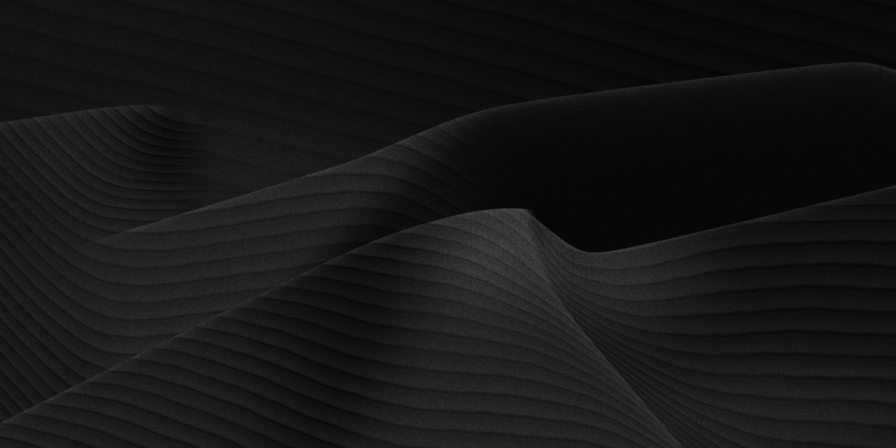
This background is drawn by a Shadertoy shader. Its source:

```glsl
// Dark sand dunes at night, painted back to front as five overlapping layers.
// Each crest is a line with rounded bends; ripples are thin contours of a bent
// height field, wobbled by layered sines and dusted with cellular grain.

// Rounded ramp: 0 left of c, slope 1 right of c, softened over width w
float bend(float x, float c, float w) {
    float d = x - c;
    return 0.5 * (d + sqrt(d * d + w * w));
}

float hash(vec2 cell) {
    vec3 q = fract(vec3(cell.xyx) * 0.1031);
    q += dot(q, q.yzx + 33.33);
    return fract((q.x + q.y) * q.z);
}

float wobble(vec2 p) {
    return sin(p.x * 9.0 + p.y * 5.0) * 0.5
         + sin(p.x * 23.0 - p.y * 17.0) * 0.2
         + sin(p.x * 71.0 + p.y * 43.0) * 0.12;
}

// Narrow dark groove beside a lit lip, its strength varying line by line
float ripple(float height, float frequency, vec2 p) {
    float t = height * frequency + 0.15 * wobble(p);
    float f = fract(t);
    float groove = smoothstep(0.0, 0.1, f) * (1.0 - smoothstep(0.12, 0.26, f));
    float lip = smoothstep(0.16, 0.3, f) * (1.0 - smoothstep(0.3, 1.0, f));
    float strength = 0.65 + 0.6 * hash(vec2(floor(t), 7.0));
    return (lip - 0.75 * groove) * strength - 0.22;
}

float glow(vec2 p, vec2 center, vec2 size) {
    vec2 d = (p - center) / size;
    return exp(-dot(d, d));
}

float rim(float depth, float width) {
    return exp(-max(depth, 0.0) / width);
}

// Crest heights
float leftCrest(float x) {
    return 0.729 + 0.165 * x - 0.75 * bend(x, 0.37, 0.08);
}

float middleCrest(float x) {
    return 0.398 + 0.31 * x + 0.15 * bend(x, 0.8, 0.05)
         - 0.34 * bend(x, 1.06, 0.1) - 0.45 * bend(x, 1.93, 0.04);
}

float frontCrest(float x) {
    return 0.057 + 0.5 * x - 0.2 * bend(x, 0.85, 0.1) - 0.45 * bend(x, 1.1, 0.1);
}

float rightCrest(float x) {
    float saddle = 0.43 + 0.24 * (x - 1.35) + 1.1 * bend(-x, -1.3, 0.04);
    return min(saddle, frontCrest(x) + bend(x, 1.3, 0.02));
}

// Right-hand edge of the front dune, as x for a given y
float frontEdge(float y) {
    return 1.172 + 0.25 * (0.536 - y) + 0.62 * bend(-y, -0.35, 0.06);
}

// Surface brightness of each layer
float plainShade(vec2 p) {
    float base = mix(0.077, 0.036, smoothstep(0.5, 1.9, p.x + 0.3 * p.y));
    base += 0.03 * glow(p, vec2(0.6, 0.62), vec2(0.3, 0.12));
    return base + 0.011 * ripple(p.y + 0.25 * p.x, 17.0, p * 0.4);
}

float valleyRipple(vec2 p, float turn) {
    float flow = -1.2 * p.x + 1.45 * bend(p.x, turn, 0.12) - bend(p.x, 0.88, 0.15);
    return ripple(p.y - flow, 26.0, p);
}

float leftShade(vec2 p) {
    float base = 0.088 + 0.035 * glow(p, vec2(0.28, 0.38), vec2(0.2, 0.18));
    base += 0.025 * glow(p, vec2(0.15, 0.68), vec2(0.12, 0.1));
    base -= 0.045 * glow(p, vec2(0.4, 0.68), vec2(0.09, 0.12));
    float turn = 0.2 + 0.28 * smoothstep(0.46, 0.9, p.y);
    return base + 0.028 * valleyRipple(p, turn);
}

float middleShade(vec2 p, float depth) {
    float terminator = 0.75 + 0.96 * (p.y - 0.427);
    float lit = 1.0 - smoothstep(-0.11, 0.07, p.x - terminator);
    float shadow = 0.028 + 0.05 * rim(depth, 0.06)
                 + 0.025 * glow(p, vec2(0.95, 0.55), vec2(0.13, 0.16));
    float strength = 0.014 * (1.0 - smoothstep(0.95, 1.15, p.x)) + 0.016 * lit;
    return mix(shadow, 0.13, lit) + strength * valleyRipple(p, 0.2);
}

float rightShade(vec2 p, float side) {
    float rise = 0.18 * (1.0 - exp(-4.0 * max(p.x - 1.27, 0.0)));
    float fan = 0.2 * exp(-14.0 * max(side, 0.0));
    float flow = rise * clamp(p.y / 0.5, 0.0, 1.0) + fan - 0.04 * p.x;
    float base = 0.062 + 0.1 * glow(p, vec2(1.37, 0.39), vec2(0.19, 0.13));
    base += 0.055 * glow(p, vec2(1.22, 0.43), vec2(0.05, 0.1));
    base += 0.055 * glow(p, vec2(1.65, 0.06), vec2(0.5, 0.15));
    return base + 0.026 * ripple(p.y - flow, 29.0, p);
}

float frontShade(vec2 p, float side, float depth) {
    float fall = mix(16.0, 8.0, smoothstep(0.05, 0.45, p.y));
    float flow = -0.42 * p.x + 0.36 * bend(p.x, 0.85, 0.12)
               - 0.18 * exp(-fall * max(side, 0.0)) - 0.04 * rim(depth, 0.07);
    float lit = smoothstep(-0.1, 0.16, p.x - 0.85 - 0.4 * (p.y - 0.2));
    float base = mix(0.102, 0.062, smoothstep(0.4, 0.82, p.x));
    base = mix(base, 0.126, lit) + 0.085 * glow(p, vec2(1.1, 0.45), vec2(0.16, 0.14));
    return base + 0.03 * ripple(p.y - flow, 23.0, p);
}

void mainImage(out vec4 fragColor, in vec2 fragCoord) {
    vec2 p = fragCoord / iResolution.xy * vec2(2.0, 1.0);
    float soft = 1.0 / iResolution.y;

    // Depth below each crest, and distance past the front dune's edge
    float leftDepth = leftCrest(p.x) - p.y;
    float middleDepth = middleCrest(p.x) - p.y;
    float frontDepth = frontCrest(p.x) - p.y;
    float rightDepth = rightCrest(p.x) - p.y;
    float side = p.x - frontEdge(p.y);

    // Layers from far to near, each with a thin lit crest
    float shade = plainShade(p);
    float cover = smoothstep(-soft, soft, leftDepth) * (1.0 - smoothstep(0.34, 0.52, p.x));
    shade = mix(shade, leftShade(p) + 0.07 * rim(leftDepth, 0.012), cover);
    cover = smoothstep(-soft, soft, middleDepth) * smoothstep(0.16, 0.32, p.x);
    shade = mix(shade, middleShade(p, middleDepth) + 0.08 * rim(middleDepth, 0.008), cover);
    cover = smoothstep(-soft, soft, rightDepth);
    shade = mix(shade, rightShade(p, side) + 0.08 * rim(rightDepth, 0.01), cover);
    float edgeSoft = mix(soft, 0.02, smoothstep(0.3, 0.5, p.y));
    cover = smoothstep(-soft, soft, frontDepth) * smoothstep(-edgeSoft, edgeSoft, -side);
    float frontRim = 0.08 * rim(frontDepth, 0.009) + 0.06 * rim(-side, 0.025);
    shade = mix(shade, frontShade(p, -side, frontDepth) + frontRim, cover);

    // Sand grain, stronger where the light falls
    shade *= 1.0 + 0.2 * (hash(floor(p * 256.0)) - 0.5);
    fragColor = vec4(vec3(clamp(shade, 0.0, 1.0)), 1.0);
}
```
